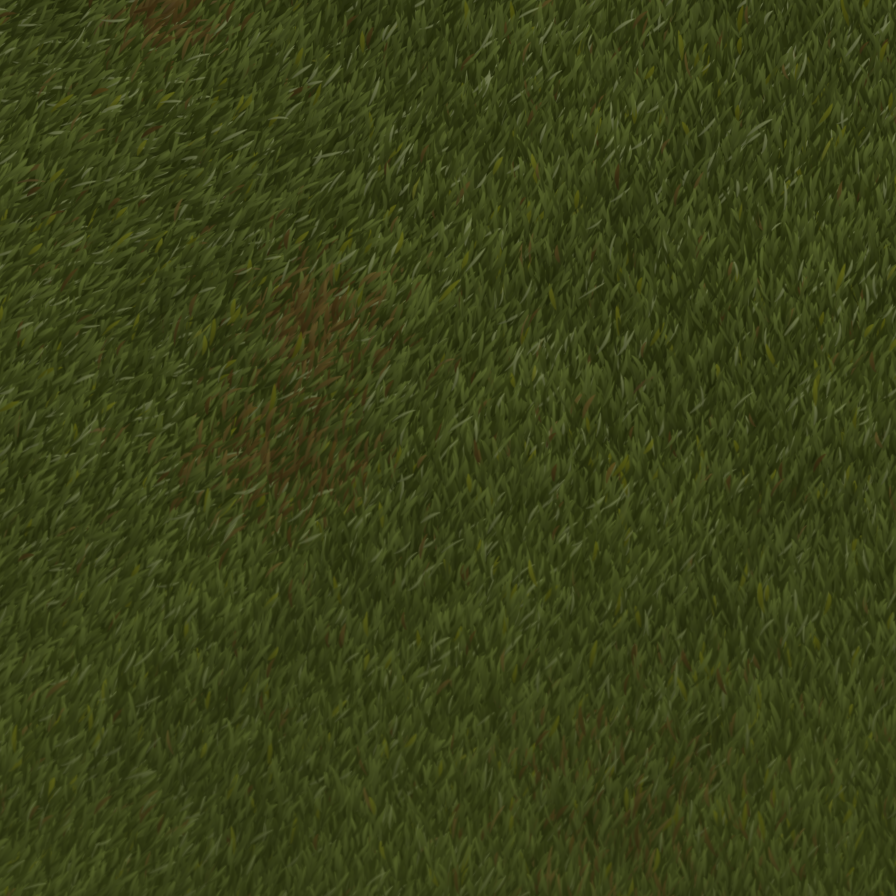
Give the GLSL for this texture, as a three.js fragment shader.

```glsl
varying vec2 vUv;

const float CELL = 0.02;
const int LAYERS = 12;

const vec3 SHADOW = vec3(0.115, 0.138, 0.024);
const vec3 LEAF = vec3(0.320, 0.362, 0.160);
const vec3 PALE = vec3(0.430, 0.455, 0.310);
const vec3 YELLOW = vec3(0.360, 0.365, 0.060);
const vec3 STRAW = vec3(0.340, 0.260, 0.130);
const vec3 RUST = vec3(0.240, 0.160, 0.065);

vec4 hash4(vec2 p) {
  vec4 q = fract(p.xyxy * vec4(0.1031, 0.1030, 0.0973, 0.1099));
  q += dot(q, q.wzxy + 33.33);
  return fract((q.xxyz + q.yzzw) * q.zywx);
}

// Layered sines, roughly -1 to 1
float drift(vec2 p) {
  return 0.5 * sin(p.x + 1.7 * sin(p.y * 0.8))
       + 0.3 * sin(p.y * 2.1 - p.x * 1.3 + 2.0)
       + 0.2 * sin(p.x * 3.7 + p.y * 2.9);
}

float spot(vec2 p, vec2 centre, vec2 radius) {
  vec2 d = (p - centre) / radius;
  return exp(-dot(d, d));
}

// Amount of dry, worn turf
float dryness(vec2 p) {
  float worn = 0.75 * spot(p, vec2(0.345, 0.635), vec2(0.055, 0.06));
  worn += 0.5 * spot(p, vec2(0.31, 0.49), vec2(0.08, 0.06));
  worn += 0.9 * spot(p, vec2(0.185, 0.99), vec2(0.045, 0.035));
  worn += 0.22 * spot(p, vec2(0.70, 0.06), vec2(0.12, 0.12));
  return worn + 0.015;
}

// Lean to the right of vertical, in radians
float fieldLean(vec2 p) {
  float left = mix(0.42, 0.78, smoothstep(0.1, 0.8, p.y));
  return mix(left, 0.06, smoothstep(0.0, 0.9, p.x)) + 0.16 * drift(p * 9.0);
}

// Tapered, bent blade; q is across and along it
float bladeMask(vec2 q, float halfLength, float halfWidth, float bend, float soft) {
  float s = q.y / halfLength;
  float taper = 1.0 - s * s;
  float d = abs(q.x + bend * s * s) - halfWidth * taper;
  return (1.0 - smoothstep(-soft, soft, d)) * (1.0 - smoothstep(0.6, 1.0, s * s));
}

vec3 bladeColor(vec2 root, vec4 rnd, float depth, float pale) {
  vec3 color = mix(SHADOW, LEAF, rnd.x * 0.85 + depth * 0.15);
  color = mix(color, PALE, pale * mix(0.55, 0.95, root.y));
  color = mix(color, YELLOW, 0.7 * step(0.982, rnd.y));
  float dry = step(rnd.z, dryness(root));
  return mix(color, mix(RUST, STRAW, rnd.x), 0.75 * dry);
}

// Paint one layer of scattered blades over the turf below
vec3 paintLayer(vec3 turf, vec2 uv, float layer, float depth, float soft) {
  vec2 grid = uv / CELL + hash4(vec2(layer, 7.0)).xy;
  vec2 shift = grid - uv / CELL;
  for (int j = -1; j <= 1; j++) {
    for (int i = -1; i <= 1; i++) {
      vec2 id = floor(grid) + vec2(float(i), float(j));
      vec4 place = hash4(id + layer * 61.7);
      vec4 look = hash4(id + layer * 37.3 + 211.0);
      vec2 root = (id + place.xy - shift) * CELL;
      float pale = step(0.945, look.w);

      float angle = fieldLean(root) + (place.z - 0.5) * 1.15 + 0.3 * pale;
      vec2 axis = vec2(sin(angle), cos(angle));
      vec2 p = uv - root;
      vec2 q = vec2(dot(p, vec2(axis.y, -axis.x)), dot(p, axis));

      float halfLength = CELL * mix(0.5, 0.98, place.w);
      float halfWidth = mix(0.0015, 0.0027, look.y) * (1.0 - 0.25 * pale);
      float bend = (look.z - 0.5) * 0.006;
      float mask = bladeMask(q, halfLength, halfWidth, bend, soft);

      float tipLight = mix(0.82, 1.12, smoothstep(-1.0, 1.0, q.y / halfLength));
      vec3 color = bladeColor(root, look, depth, pale) * tipLight;
      turf = mix(turf, color, mask * 0.87);
    }
  }
  return turf;
}

void main() {
  // Far turf is crisp, near turf is softer
  float soft = mix(0.0021, 0.0012, smoothstep(0.0, 0.9, vUv.y));
  vec3 turf = mix(SHADOW, LEAF, 0.22);
  for (int i = 0; i < LAYERS; i++) {
    float layer = float(i) + 1.0;
    turf = paintLayer(turf, vUv, layer, layer / float(LAYERS), soft);
  }

  // Mild haze at the bottom and broad changes of tone
  vec3 haze = mix(SHADOW, LEAF, 0.5);
  turf = mix(turf, haze, 0.22 * (1.0 - smoothstep(0.0, 0.6, vUv.y)));
  turf *= 1.0 + 0.05 * drift(vUv * 14.0) + 0.03 * drift(vUv.yx * 37.0);
  gl_FragColor = vec4(turf, 1.0);
}
```
